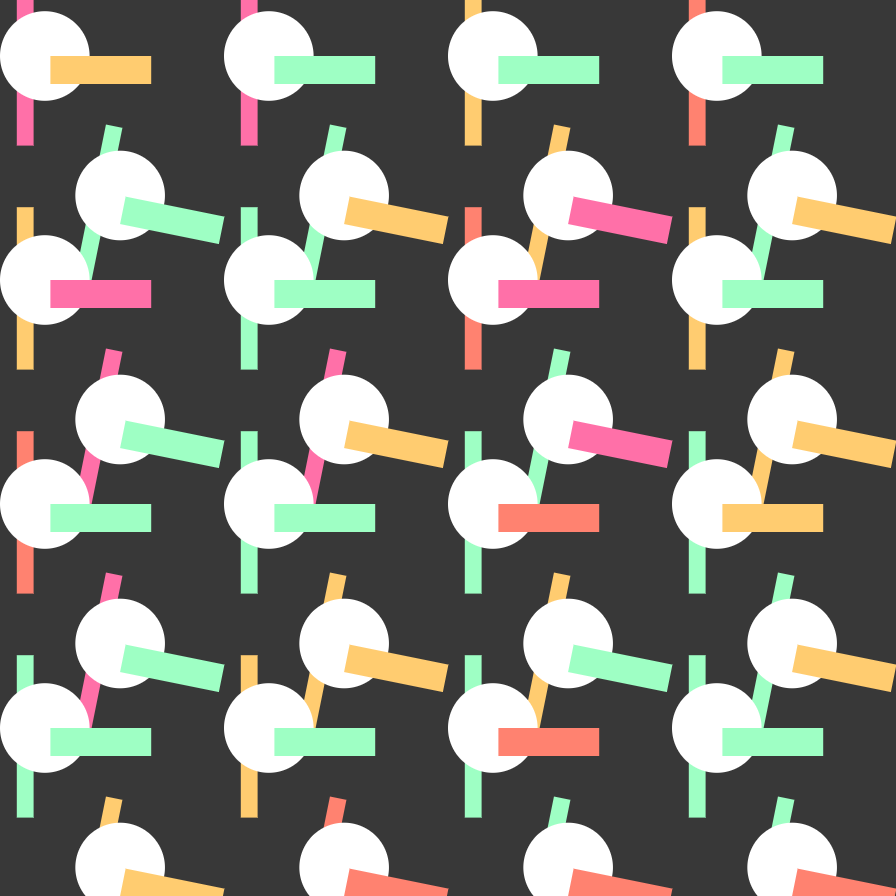
This pattern is drawn by a WebGL 1 fragment shader. Its source:

```glsl
precision highp float;
// Four by four grid of white discs with random pastel bars, each paired with a tilted copy.
uniform vec2 u_resolution;

float hash(vec2 p) {
  vec3 q = fract(vec3(p.xyx) * vec3(0.1031, 0.1030, 0.0973));
  q += dot(q, q.yzx + 33.33);
  return fract((q.x + q.y) * q.z);
}

// Weighted pick from the four bar colours
vec3 barColour(vec2 id, float seed) {
  float h = hash(id * 7.3 + seed);
  vec3 mint = vec3(0.62, 1.0, 0.77);
  vec3 pink = vec3(1.0, 0.44, 0.66);
  vec3 amber = vec3(1.0, 0.80, 0.44);
  vec3 coral = vec3(1.0, 0.51, 0.44);
  return h < 0.36 ? mint : h < 0.60 ? pink : h < 0.80 ? amber : coral;
}

// Signed distance to the box between two corners
float box(vec2 p, vec2 lo, vec2 hi) {
  vec2 d = abs(p - 0.5 * (lo + hi)) - 0.5 * (hi - lo);
  return length(max(d, 0.0)) + min(max(d.x, d.y), 0.0);
}

float cover(float dist, float pixel) {
  return clamp(0.5 - dist / pixel, 0.0, 1.0);
}

// Upright bar, disc over it, level bar on top
vec3 motif(vec3 base, vec2 p, float barTop, vec2 id, float seed, float pixel) {
  // Only whole motifs that belong to the four by four grid
  vec2 inside = step(0.0, id) * step(id, vec2(3.0));
  float shown = inside.x * inside.y;
  float upright = box(p, vec2(0.075, barTop), vec2(0.15, 0.65));
  float disc = length(p - vec2(0.2, 0.25)) - 0.2;
  float level = box(p, vec2(0.225, 0.25), vec2(0.675, 0.375));
  base = mix(base, barColour(id, seed), shown * cover(upright, pixel));
  base = mix(base, vec3(1.0), shown * cover(disc, pixel));
  return mix(base, barColour(id, seed + 41.7), shown * cover(level, pixel));
}

void main() {
  // Cell units, with y running downwards
  vec2 uv = gl_FragCoord.xy / u_resolution;
  vec2 grid = vec2(uv.x, 1.0 - uv.y) * 4.0;
  float pixel = 4.0 / min(u_resolution.x, u_resolution.y);
  vec3 colour = vec3(0.22);

  // Tilted motifs; the shifted cell window holds each one whole
  vec2 window = vec2(0.17, 0.4);
  vec2 id = floor(grid - window);
  vec2 p = grid - id - vec2(0.39, 0.588);
  float c = cos(0.2), s = sin(0.2);
  p = vec2(c * p.x + s * p.y, c * p.y - s * p.x);
  colour = motif(colour, p, -0.048, id, 13.1, pixel);

  // Straight motifs lie over the tilted ones
  window = vec2(-0.1, -0.2);
  id = floor(grid - window);
  colour = motif(colour, grid - id, -0.075, id, 87.9, pixel);

  gl_FragColor = vec4(colour, 1.0);
}
```
